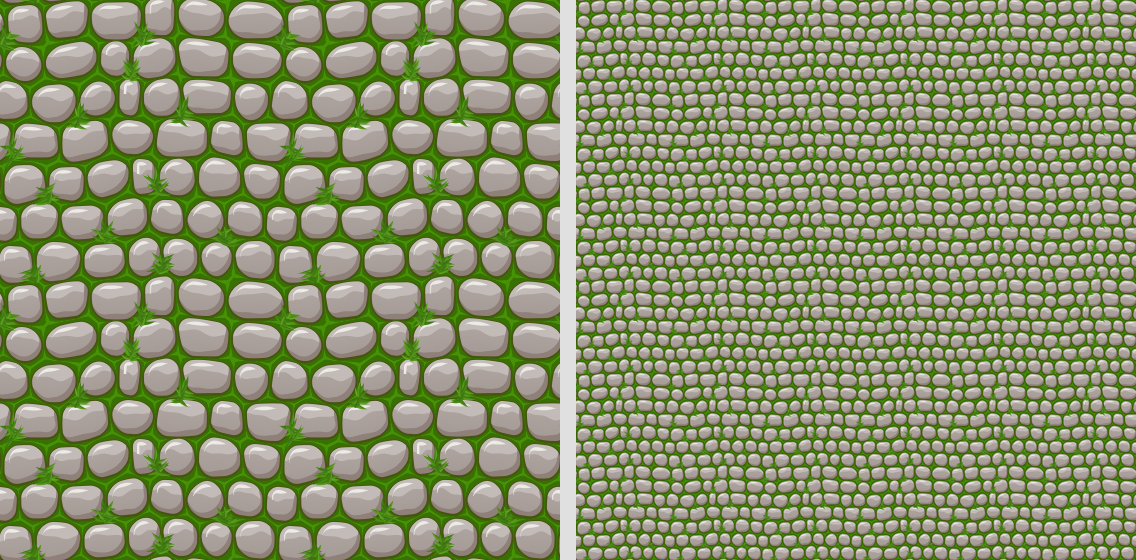
Left: one tile. Right: repeated 3 by 3.
This texture is drawn by a Shadertoy shader. Its source:

```glsl
const float REPEATS = 2.0;        // pattern repeats across the canvas
const float ROWS = 7.0;           // stone rows per repeat
const int TUFTS = 14;
const int BLADES = 15;
const float GAP = 0.017;
const float HALF_HEIGHT = 0.0635;
const float OUTLINE = 0.0062;
const vec3 MOSS = vec3(0.22, 0.44, 0.01);
const vec3 MOSS_LIGHT = vec3(0.28, 0.57, 0.02);
const vec3 RIM = vec3(0.28, 0.33, 0.06);
const vec3 STONE_DARK = vec3(0.56, 0.50, 0.48);
const vec3 STONE_MID = vec3(0.67, 0.63, 0.61);
const vec3 STONE_LIGHT = vec3(0.76, 0.735, 0.72);
const vec3 GLINT = vec3(0.93, 0.92, 0.90);
const vec3 LEAF_DARK = vec3(0.20, 0.41, 0.04);
const vec3 LEAF_LIGHT = vec3(0.39, 0.66, 0.13);
const float TAU = 6.2831853;

struct Stone { vec2 center, halfSize, taper; float radius, tilt, seed; };

float hash(vec2 id, float seed) {
    vec3 v = fract(vec3(id.xyx + seed * 7.31) * vec3(0.1031, 0.1030, 0.0973));
    v += dot(v, v.yzx + 33.33);
    return fract((v.x + v.y) * v.z);
}

float cover(float d, float px) { return clamp(0.5 - d / px, 0.0, 1.0); }

mat2 turn(float a) { return mat2(cos(a), sin(a), -sin(a), cos(a)); }

float stoneCount(float row) { return 6.0 + step(0.5, hash(vec2(row, 3.0), 1.0)); }

float rowShift(float row) { return hash(vec2(row, 5.0), 2.0); }

// Jittered boundary between neighbouring stones of a wrapped row
float edgeX(float row, float i) {
    float n = stoneCount(row);
    return (i + rowShift(row) + 0.46 * (hash(vec2(mod(i, n), row), 3.0) - 0.5)) / n;
}

Stone makeStone(float row, float i) {
    float r = mod(row, ROWS);
    vec2 id = vec2(mod(i, stoneCount(r)), r);
    float left = edgeX(r, i), right = edgeX(r, i + 1.0);
    Stone s;
    s.seed = hash(id, 4.0);
    s.center = vec2(0.5 * (left + right), (row + 0.5) / ROWS + 0.010 * (hash(id, 5.0) - 0.5));
    s.halfSize = vec2(0.5 * (right - left - GAP), HALF_HEIGHT * mix(0.91, 1.07, hash(id, 6.0)));
    s.taper = vec2(0.26, 0.22) * (vec2(hash(id, 7.0), hash(id, 8.0)) - 0.5);
    s.radius = min(s.halfSize.x, s.halfSize.y) * mix(0.48, 0.92, hash(id, 9.0));
    s.tilt = 0.17 * (hash(id, 10.0) - 0.5);
    return s;
}

// Tapered rounded box with bulging sides
float stoneShape(vec2 q, Stone s) {
    vec2 u = clamp(q / s.halfSize, -1.1, 1.1);
    q /= 1.0 + s.taper * u.yx;
    vec2 a = abs(q) + 0.09 * s.halfSize * u.yx * u.yx - s.halfSize + s.radius;
    return length(max(a, 0.0)) + min(max(a.x, a.y), 0.0) - s.radius;
}

vec3 shadeStone(vec2 q, Stone s, float d, float px) {
    vec2 u = q / s.halfSize;
    float phase = TAU * s.seed;
    vec3 col = STONE_MID + 0.025 * u.y;
    float cap = 0.28 + 0.13 * sin(2.8 * u.x + phase) + 0.05 * sin(6.0 * u.x - phase);
    col = mix(col, STONE_LIGHT, cover((cap - u.y) * s.halfSize.y, px));
    float wave = 0.003 * sin(55.0 * (q.x - q.y) + phase);
    float lit = stoneShape(q - vec2(-0.009, 0.018), s) + wave;
    col = mix(STONE_DARK, col, cover(lit, px));
    float across = (u.x + 0.22) / 0.52;
    float glint = abs(d + 0.017) - 0.0065 * (1.0 - across * across);
    return mix(col, GLINT, cover(glint, px) * step(0.15, u.y));
}

// Fan of pointed leaves, painted from back to front
vec3 paintTuft(vec3 col, vec2 p, float id, float px) {
    for (int k = 0; k < BLADES; k++) {
        vec2 key = vec2(float(k), id);
        float t = float(k) / float(BLADES - 1);
        float side = mod(float(k), 2.0) * 2.0 - 1.0;
        float angle = 0.25 * TAU + side * mix(0.2, 2.5, hash(key, 11.0));
        vec2 root = vec2(0.016 * (hash(key, 12.0) - 0.5), mix(0.022, -0.026, t));
        vec2 b = (p - root) * turn(angle);
        float size = mix(0.030, 0.050, hash(key, 13.0));
        float along = b.x / size;
        float bend = b.y + side * 0.009 * along * along;
        float width = 0.0235 * sqrt(max(along + 0.12, 0.0)) * (1.0 - along);
        float leaf = max(abs(bend) - width * 0.55, -b.x - 0.004);
        vec3 tone = mix(LEAF_DARK, LEAF_LIGHT, 0.25 + 0.75 * hash(key, 14.0));
        tone = mix(tone, LEAF_DARK, 0.6 * cover(side * bend + 0.001, px));
        col = mix(col, tone, cover(leaf, px));
    }
    return col;
}

void mainImage(out vec4 fragColor, in vec2 fragCoord) {
    float px = REPEATS / iResolution.y;
    vec2 p = fragCoord / iResolution.xy * REPEATS;
    p.y += 0.011 * sin(TAU * p.x + 1.0) + 0.005 * sin(TAU * (3.0 * p.x + p.y));

    // Two nearest stones
    float near = 1.0, second = 1.0;
    Stone best;
    vec2 local = vec2(0.0);
    for (int j = -1; j <= 1; j++) {
        float row = floor(p.y * ROWS) + float(j);
        float wrapped = mod(row, ROWS);
        float first = floor(p.x * stoneCount(wrapped) - rowShift(wrapped));
        for (int k = -1; k <= 1; k++) {
            Stone s = makeStone(row, first + float(k));
            vec2 q = (p - s.center) * turn(s.tilt);
            float d = stoneShape(q, s);
            if (d < near) { second = near; near = d; best = s; local = q; }
            else second = min(second, d);
        }
    }

    // Moss with bright star-like veins where the gaps meet
    float vein = 0.5 * (second - near) - min(0.45 * (near - 0.011), 0.006);
    vec3 col = mix(MOSS, MOSS_LIGHT, cover(vein, px));
    float rim = near - OUTLINE + 0.0025 * clamp(local.y / best.halfSize.y, -1.0, 1.0);
    col = mix(col, RIM, cover(rim, px));
    col = mix(col, shadeStone(local, best, near, px), cover(near, px));

    // Leaf tufts at the joints
    for (int k = 0; k < TUFTS; k++) {
        float id = float(k), row = mod(id, ROWS), group = floor(id / ROWS);
        if (group > 0.5 && hash(vec2(id, 1.0), 15.0) > 0.65) continue;
        float slot = 3.0 * group + floor(3.0 * hash(vec2(id, 2.0), 16.0));
        vec2 c = vec2(edgeX(row, slot), (row + 0.35 * hash(vec2(id, 3.0), 17.0)) / ROWS);
        vec2 d = p - c;
        d -= round(d);
        if (dot(d, d) < 0.0081) col = paintTuft(col, d * turn(0.8 * (hash(vec2(id, 4.0), 18.0) - 0.5)), id, px);
    }
    fragColor = vec4(col, 1.0);
}
```
